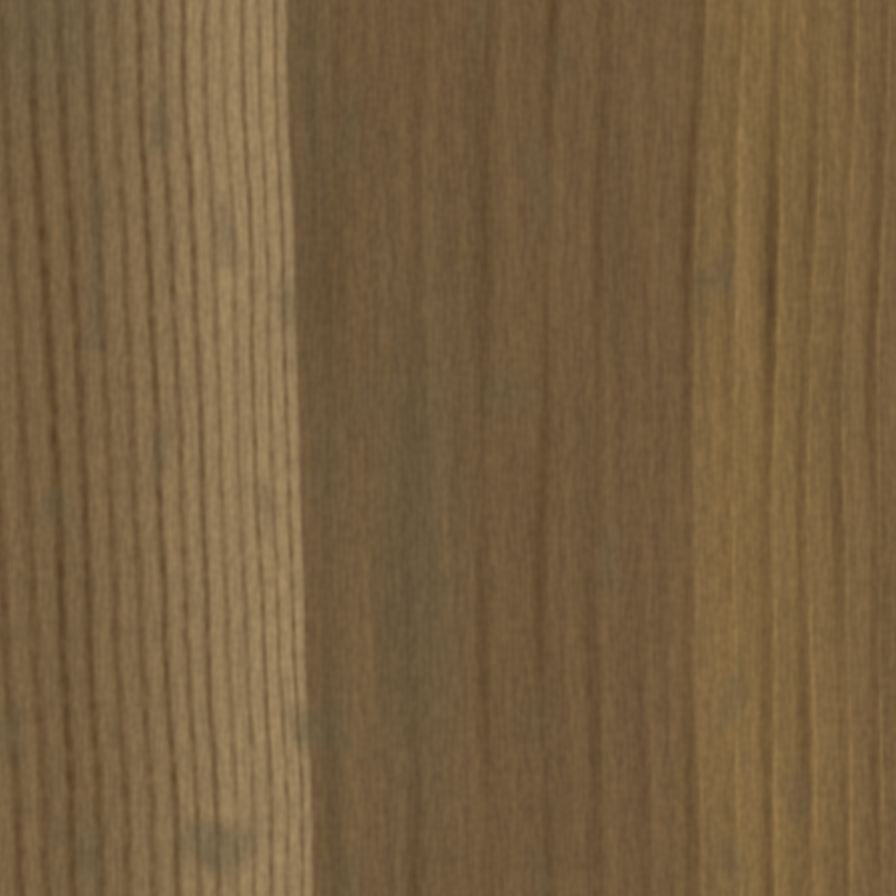
This texture is drawn by a Shadertoy shader. Its source:

```glsl
// Walnut board: a pale, ringed sapwood strip on the left meets brown heartwood.
// Growth rings are warped phase functions of x with uneven spacing; stretched
// gradient noise adds fibres, streaks, pores and grey-green stains.

#define SEAM_X 0.319      // sapwood edge at the top of the canvas
#define SEAM_LEAN 0.030   // sideways drift of the edge from top to bottom
#define RING_DEPTH 0.78   // darkness of the sapwood rings
#define VEIN_DEPTH 0.62   // darkness of the heartwood veins
#define STREAK 0.085      // contrast of the long streaks
#define GRAIN 0.055       // contrast of the fine fibres
#define STAIN 0.60        // strength of the grey-green stains

const float TAU = 6.28319;
const vec3 SAP_DARK   = vec3(0.475, 0.385, 0.265);
const vec3 SAP_PALE   = vec3(0.600, 0.505, 0.365);
const vec3 RING_BROWN = vec3(0.345, 0.255, 0.150);
const vec3 HEART      = vec3(0.437, 0.345, 0.233);
const vec3 HEART_GOLD = vec3(0.510, 0.410, 0.260);
const vec3 VEIN_BROWN = vec3(0.330, 0.240, 0.140);
const vec3 STAIN_GREY = vec3(0.395, 0.350, 0.255);

float hash(float n) {
    return fract(sin(n * 12.9898) * 4375.85);
}

vec2 gradient(vec2 cell) {
    float angle = TAU * fract(sin(dot(cell, vec2(127.1, 311.7))) * 4375.85);
    return vec2(cos(angle), sin(angle));
}

// Gradient noise, about -0.7 to 0.7
float noise(vec2 p) {
    vec2 i = floor(p), f = p - i;
    vec2 w = f * f * f * (f * (f * 6.0 - 15.0) + 10.0);
    vec2 e = vec2(1.0, 0.0);
    float low  = mix(dot(gradient(i), f), dot(gradient(i + e), f - e), w.x);
    float high = mix(dot(gradient(i + e.yx), f - e.yx),
                     dot(gradient(i + 1.0), f - 1.0), w.x);
    return mix(low, high, w.y);
}

float bump(float x, float center, float width) {
    float d = (x - center) / width;
    return exp(-d * d);
}

// Soft dark line at each whole number of the phase
float lines(float phase, float sharpness) {
    return pow(0.5 + 0.5 * cos(TAU * phase), sharpness);
}

vec3 sapwood(float s, vec2 p) {
    float pale = smoothstep(0.04, 0.29, s);
    vec3 color = mix(SAP_DARK, SAP_PALE, pale);
    // Rings crowd together toward the seam and are broken up by pores
    float lean = 0.025 * (1.0 - p.y) * (1.0 - s / SEAM_X);
    float r = s - lean + 0.005 * noise(vec2(s * 9.0, p.y * 4.0));
    float phase = 30.0 * r + 98.0 * r * r * r;
    float pores = 0.85 + 0.55 * noise(vec2(phase * 2.0, p.y * 48.0));
    float depth = RING_DEPTH * mix(1.0, 0.58, pale) * pores;
    depth *= 0.75 + 0.4 * hash(floor(phase + 0.5));
    return mix(color, RING_BROWN, clamp(lines(phase, 2.6) * depth, 0.0, 1.0));
}

vec3 heartwood(vec2 p) {
    float x = p.x + 0.010 * sin(3.0 * p.y + 0.4)
            + 0.008 * noise(vec2(p.x * 12.0, p.y * 3.0));
    float gold = smoothstep(0.74, 0.83, x) * (1.0 - 0.65 * smoothstep(0.86, 1.0, x));
    vec3 color = mix(HEART, HEART_GOLD, gold);
    // Veins grow denser toward the right edge
    float r = max(x - 0.375, -0.06);
    float phase = 9.0 * r + 15.0 * r * r;
    float id = floor(phase + 0.5);
    float fade = 0.65 + 0.9 * noise(vec2(id * 3.7, p.y * 3.5));
    float depth = VEIN_DEPTH * (0.45 + 0.6 * hash(id + 4.0)) * fade;
    float sharpness = mix(12.0, 3.0, smoothstep(0.4, 0.85, x));
    color = mix(color, VEIN_BROWN, clamp(lines(phase, sharpness) * depth, 0.0, 1.0));
    // Thin pale threads beside the veins
    float thread = lines(phase - 0.22, 18.0) * smoothstep(0.5, 0.85, x);
    return color + 0.05 * thread * fade * vec3(1.0, 0.85, 0.55);
}

void mainImage(out vec4 fragColor, in vec2 fragCoord) {
    vec2 p = fragCoord / iResolution.xy;
    float down = 1.0 - p.y;
    float s = p.x - SEAM_LEAN * down + 0.004 * noise(vec2(3.0, p.y * 5.0));

    // Two kinds of wood joined at a soft seam
    float heart = smoothstep(SEAM_X - 0.004, SEAM_X + 0.005, s);
    vec3 color = mix(sapwood(s, p), heartwood(p), heart);

    // Grey-green stains: a broad column, the seam, a corner and scattered spots
    float stain = bump(p.x, 0.465, 0.045) * bump(down, 0.62, 0.30);
    stain += 0.7 * bump(s, SEAM_X + 0.026, 0.025) * (0.7 + noise(vec2(7.0, p.y * 5.0)));
    stain += 0.8 * bump(p.x, 0.05, 0.07) * bump(down, 0.02, 0.09);
    stain += 0.8 * smoothstep(0.25, 0.55, noise(p * vec2(14.0, 8.0) + 5.0));
    color = mix(color, STAIN_GREY, STAIN * clamp(stain, 0.0, 1.0));

    // Long streaks, short fibres and fine mottling
    float streak = noise(vec2(s * 45.0, p.y * 2.0)) + 0.6 * noise(vec2(s * 95.0, p.y * 5.0));
    float fibre = noise(p * vec2(170.0, 36.0)) + 0.8 * noise(p * vec2(130.0, 110.0) + 9.0);
    color *= 1.0 + STREAK * streak * mix(0.6, 1.2, heart) + GRAIN * 1.6 * fibre;
    fragColor = vec4(clamp(color, 0.0, 1.0), 1.0);
}
```
